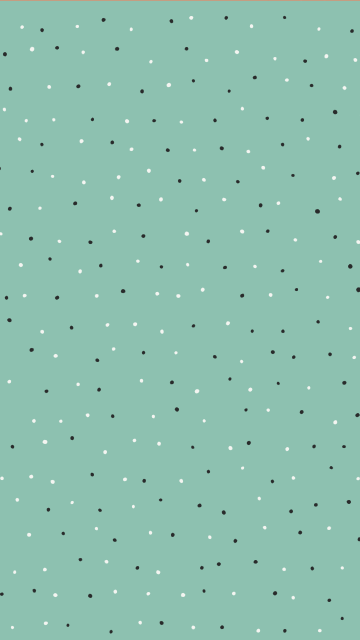
This pattern is drawn by a WebGL 2 fragment shader. Its source:

```glsl
#version 300 es
precision highp float;

#define COLUMNS 12.0
#define JITTER 0.25
#define RADIUS_MIN 0.0042
#define RADIUS_MAX 0.0056
#define RADIUS_EXTRA 0.0014
#define STRETCH 0.05
#define WOBBLE 0.0010
#define COLOUR_FLIP 0.10
#define TOP_LINE 0.0014

uniform vec2 u_resolution;
out vec4 fragColor;

const vec3 MINT = vec3(0.553, 0.757, 0.690);
const vec3 CREAM = vec3(0.955, 0.960, 0.945);
const vec3 CHARCOAL = vec3(0.160, 0.170, 0.170);
const vec3 TERRACOTTA = vec3(0.780, 0.610, 0.500);

// Three random values in 0..1 for a lattice point
vec3 hash3(vec2 p, uint seed) {
    uvec3 v = uvec3(ivec3(ivec2(floor(p)), 0)) + uvec3(0u, 0u, seed);
    v = v * 1664525u + 1013904u;
    v += v.yzx * v.zxy;
    v ^= v >> 16u;
    v += v.yzx * v.zxy;
    return vec3(v >> 8u) / 16777216.0;
}

float gradientDot(vec2 corner, vec2 offset) {
    float angle = 6.2832 * hash3(corner, 7u).x;
    return dot(vec2(cos(angle), sin(angle)), offset);
}

float gradientNoise(vec2 p) {
    vec2 i = floor(p), f = fract(p);
    vec2 u = f * f * (3.0 - 2.0 * f);
    vec2 e = vec2(1.0, 0.0);
    return mix(mix(gradientDot(i, f), gradientDot(i + e, f - e), u.x),
               mix(gradientDot(i + e.yx, f - e.yx), gradientDot(i + 1.0, f - 1.0), u.x), u.y);
}

// Signed distance to a slightly stretched dot
float dotDistance(vec2 p, float radius, float angle) {
    float c = cos(angle), s = sin(angle);
    vec2 q = mat2(c, -s, s, c) * p;
    q *= vec2(1.0 - STRETCH, 1.0 + STRETCH);
    return length(q) - radius;
}

void main() {
    vec2 uv = gl_FragCoord.xy / u_resolution.x;
    float pixel = 1.0 / u_resolution.x;

    // One jittered dot per cell, with alternate rows shifted by half a cell
    vec2 grid = uv * COLUMNS;
    grid.x += 0.5 * mod(floor(grid.y), 2.0);
    vec2 cell = floor(grid);
    vec3 place = hash3(cell, 1u);
    vec3 look = hash3(cell, 2u);
    vec2 centre = 0.5 + JITTER * (2.0 * place.xy - 1.0);
    vec2 local = (fract(grid) - centre) / COLUMNS;

    // Mostly even sizes, with a few larger dots
    float radius = mix(RADIUS_MIN, RADIUS_MAX, look.x) + RADIUS_EXTRA * pow(look.y, 12.0);
    float dist = dotDistance(local, radius, 6.2832 * place.z);
    dist += WOBBLE * gradientNoise(uv * 150.0);

    // Alternating colours with random swaps
    float parity = mod(cell.x + floor(0.5 * cell.y), 2.0);
    float isDark = abs(parity - step(look.z, COLOUR_FLIP));
    vec3 ink = mix(CREAM, CHARCOAL, isDark);
    float coverage = 1.0 - smoothstep(-0.7 * pixel, 0.7 * pixel, dist);
    vec3 colour = mix(MINT, ink, coverage);

    // Thin line along the top edge
    float fromTop = (u_resolution.y - gl_FragCoord.y) / u_resolution.y;
    float line = 1.0 - smoothstep(-0.5, 0.5, (fromTop - TOP_LINE) * u_resolution.y);
    fragColor = vec4(mix(colour, TERRACOTTA, line), 1.0);
}
```
